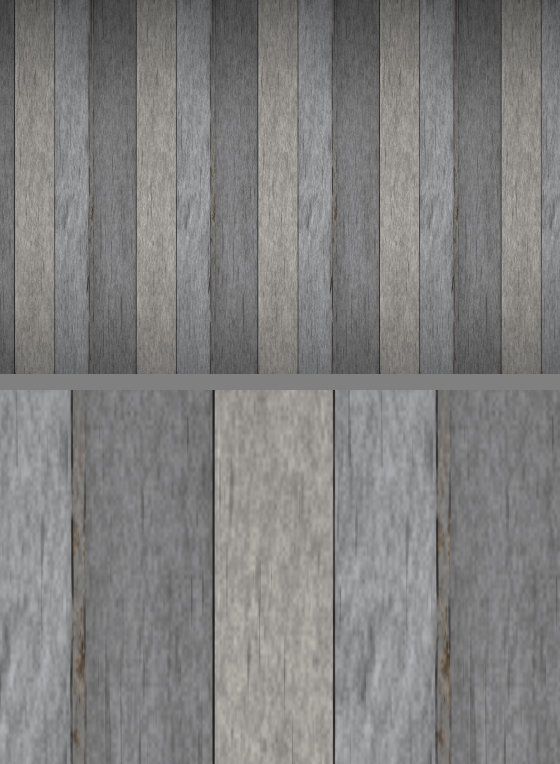
Top, the full canvas; bottom, a detail of the centre.
Give the GLSL for this texture, as a WebGL 1 fragment shader.

```glsl
precision highp float;
uniform vec2 u_resolution;

#define REPEATS 4.604
#define PHASE 0.12
#define WARM_END 0.33
#define COOL_END 0.612
#define STRIP_END 0.648
#define SEAM 0.0030
#define WARM vec3(0.574, 0.562, 0.543)
#define COOL vec3(0.541, 0.543, 0.553)
#define DARK vec3(0.474, 0.473, 0.478)
#define STRIP vec3(0.445, 0.438, 0.428)
#define RUST vec3(0.375, 0.315, 0.255)
#define GAP vec3(0.110, 0.107, 0.105)

float hash(vec2 p) {
  vec3 q = fract(vec3(p.xyx) * 0.1031);
  q += dot(q, q.yzx + 33.33);
  return fract((q.x + q.y) * q.z);
}

// Value noise, centred on zero
float noise(vec2 p) {
  vec2 i = floor(p);
  vec2 f = fract(p);
  f = f * f * (3.0 - 2.0 * f);
  float low = mix(hash(i), hash(i + vec2(1.0, 0.0)), f.x);
  float high = mix(hash(i + vec2(0.0, 1.0)), hash(i + vec2(1.0, 1.0)), f.x);
  return mix(low, high, f.y) - 0.5;
}

float fbm(vec2 p) {
  float sum = 0.0;
  float amp = 1.0;
  for (int i = 0; i < 4; i++) {
    sum += amp * noise(p);
    p = p * 2.03 + 17.3;
    amp *= 0.55;
  }
  return sum;
}

// Coverage of a vertical line, wrapped over one repeat
float seam(float t, float centre, float halfWidth, float blur) {
  float d = abs(fract(t - centre + 0.5) - 0.5);
  return 1.0 - smoothstep(halfWidth - blur, halfWidth + blur, d);
}

float bell(float x, float centre, float width) {
  float d = (x - centre) / width;
  return exp(-d * d);
}

void main() {
  vec2 uv = gl_FragCoord.xy / u_resolution;
  float px = 0.7 * REPEATS / u_resolution.x;
  float t = fract(uv.x * REPEATS - PHASE);
  float y = uv.y;

  // Plank masks
  float pastWarm = smoothstep(-px, px, t - WARM_END);
  float pastCool = smoothstep(-px, px, t - COOL_END);
  float pastStrip = smoothstep(-px, px, t - STRIP_END);
  float warm = 1.0 - pastWarm;
  float cool = pastWarm - pastCool;
  float strip = pastCool - pastStrip;
  float plank = step(WARM_END, t) + step(COOL_END, t) + step(STRIP_END, t);

  vec3 color = mix(WARM, COOL, pastWarm);
  color = mix(color, STRIP, pastCool);
  color = mix(color, DARK, pastStrip);

  // Grain, from broad weathering to fine fibres
  vec2 g = vec2(t + 0.012 * noise(vec2(t * 6.0, y * 5.0)), y) + plank * vec2(3.7, 9.1);
  float weather = fbm(g * vec2(7.0, 5.0));
  float streaks = fbm(g * vec2(45.0, 9.0));
  float fibres = noise(g * vec2(108.0, 75.0)) + 0.9 * noise(g * vec2(125.0, 240.0));
  float tone = 0.050 * weather + 0.036 * streaks + 0.088 * fibres;
  tone += warm * 0.040 * fbm(g * vec2(40.0, 40.0));

  // Slanted figure of the cool plank
  float slant = t * 0.33 - y * 0.30 + 0.10 * y * y + 0.02 * noise(vec2(t * 8.0, y * 9.0));
  float figure = noise(vec2(slant * 110.0, y * 12.0)) + 0.7 * noise(vec2(slant * 220.0, y * 24.0));
  tone += cool * figure * (0.02 + 0.075 * bell(y, 0.42, 0.18));

  // Dark stains, pits and sparse hairline checks
  float stain = smoothstep(0.25, 0.8, fbm(g * vec2(11.0, 9.0) + 41.0));
  tone -= 0.07 * stain * (pastStrip + cool);
  tone -= 0.06 * smoothstep(0.28, 0.5, noise(g * vec2(90.0, 40.0) + 70.0));
  tone -= 0.09 * smoothstep(0.33, 0.46, noise(g * vec2(100.0, 14.0) + 25.0));
  tone -= 0.06 * pastStrip * bell(y, 0.92, 0.16);
  color *= 1.0 + 1.75 * tone;

  // Rust on the narrow strip
  float rustZone = bell(y, 0.45, 0.13) + 0.8 * bell(y, 0.02, 0.05);
  float rust = strip * rustZone * smoothstep(-0.2, 0.4, fbm(vec2(t * 80.0, y * 45.0)));
  color = mix(color, RUST * (1.0 + fibres * 0.6), clamp(rust, 0.0, 0.8));

  // Soft shade beside the joints
  color *= 1.0 - 0.14 * pastStrip * exp(-(t - STRIP_END) * 24.0);
  color *= 1.0 - 0.12 * cool * exp((t - COOL_END) * 45.0);
  color *= 1.0 - 0.10 * pastStrip * exp((t - 1.0) * 60.0);
  color *= 1.0 + 0.05 * seam(t, 0.014, 0.003, px);

  // Joints, broken where the planks touch
  float wear = fbm(vec2(y * 34.0, 3.0));
  float gaps = smoothstep(-0.35, 0.45, fbm(vec2(y * 26.0, 15.0)));
  float wobble = 0.004 * noise(vec2(y * 17.0, 8.0));
  float joint = (0.90 + 0.15 * wear) * seam(t, 0.0, SEAM, px);
  joint = max(joint, (0.76 + 0.25 * wear) * seam(t, WARM_END, SEAM, px));
  joint = max(joint, 0.75 * gaps * seam(t, COOL_END + wobble, SEAM, px));
  joint = max(joint, 0.50 * (1.0 - gaps) * seam(t, STRIP_END - wobble, SEAM, px));
  joint = max(joint, 0.5 * smoothstep(0.72, 0.98, y) * seam(t, 0.63, 0.006, px));

  // Slanting split beside the strip
  float splitLength = smoothstep(0.20, 0.23, y) * (1.0 - smoothstep(0.25, 0.29, y));
  float split = seam(t, 0.592 + (y - 0.21) * 0.35, 0.005 * splitLength, px);
  joint = max(joint, 0.7 * split * splitLength);
  color = mix(color, GAP, clamp(joint, 0.0, 1.0));

  // Darkening toward the borders
  vec2 c = uv * 2.0 - 1.0;
  float fall = mix(0.28, 0.38, step(0.0, c.y));
  float light = 1.07 - fall * pow(abs(c.y), 2.3) - 0.07 * c.x * c.x;
  gl_FragColor = vec4(clamp(color * light, 0.0, 1.0), 1.0);
}
```
